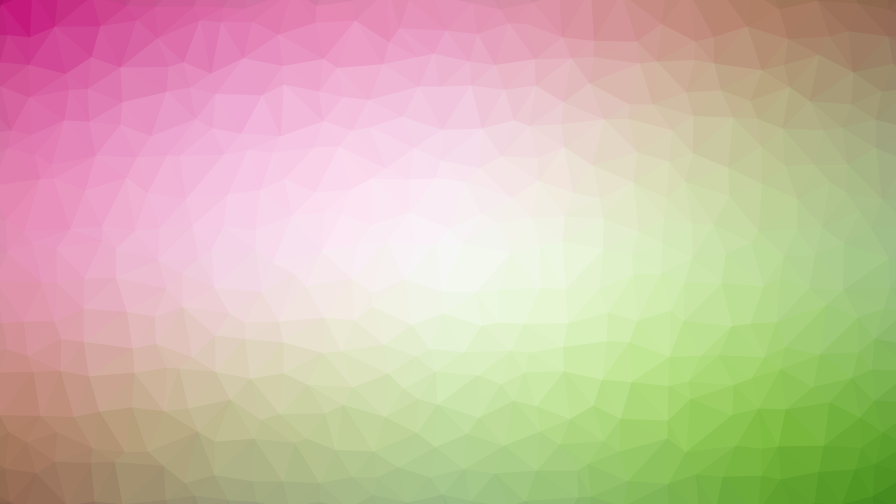
This background is drawn by a Shadertoy shader. Its source:

```glsl
const float ROWS = 16.0;

// Diverging ramp from deep rose through white to leaf green
const vec3 ROSE_TO_LEAF[11] = vec3[11](
    vec3(0.557, 0.004, 0.322), vec3(0.773, 0.106, 0.490), vec3(0.871, 0.467, 0.682),
    vec3(0.945, 0.714, 0.855), vec3(0.992, 0.878, 0.937), vec3(0.969, 0.969, 0.969),
    vec3(0.902, 0.961, 0.816), vec3(0.722, 0.882, 0.525), vec3(0.498, 0.737, 0.255),
    vec3(0.302, 0.573, 0.129), vec3(0.153, 0.392, 0.098));

// Linear RGB to XYZ
const mat3 RGB_TO_XYZ = mat3(
    0.4124, 0.2126, 0.0193,
    0.3576, 0.7152, 0.1192,
    0.1805, 0.0722, 0.9505);

vec3 ramp(float t) {
    float s = clamp(t, 0.0, 1.0) * 10.0;
    int i = min(int(s), 9);
    return mix(ROSE_TO_LEAF[i], ROSE_TO_LEAF[i + 1], s - float(i));
}

// Cube roots of XYZ give perceptually even blends
vec3 toPerceptual(vec3 rgb) {
    return pow(RGB_TO_XYZ * pow(rgb, vec3(2.2)), vec3(1.0 / 3.0));
}

vec3 fromPerceptual(vec3 v) {
    vec3 linearRgb = inverse(RGB_TO_XYZ) * (v * v * v);
    return pow(clamp(linearRgb, 0.0, 1.0), vec3(1.0 / 2.2));
}

// Equal blend of a left-to-right ramp and a top-to-bottom ramp
vec3 gradientColor(vec2 gridPos) {
    vec2 uv = gridPos / ROWS;
    uv.x *= iResolution.y / iResolution.x;
    vec2 t = mix(vec2(0.08), vec2(0.92), vec2(uv.x, 1.0 - uv.y));
    return fromPerceptual(0.5 * (toPerceptual(ramp(t.x)) + toPerceptual(ramp(t.y))));
}

vec2 hash22(vec2 p) {
    vec3 q = fract(p.xyx * vec3(0.1031, 0.1030, 0.0973));
    q += dot(q, q.yzx + 33.33);
    return fract((q.xx + q.yz) * q.zy);
}

vec2 gridPoint(vec2 id) {
    return id + 0.72 * (hash22(id + 61.0) - 0.5);
}

float cross2(vec2 a, vec2 b) {
    return a.x * b.y - a.y * b.x;
}

// Signed distance to the edge a-b, positive on its left
float edgeDistance(vec2 p, vec2 a, vec2 b) {
    return cross2(b - a, p - a) / max(length(b - a), 1e-4);
}

// Adds one flat facet, weighted by its pixel coverage
void addFacet(inout vec4 sum, vec2 p, vec2 a, vec2 b, vec2 c, float pixel) {
    float inside = min(edgeDistance(p, a, b), min(edgeDistance(p, b, c), edgeDistance(p, c, a)));
    float coverage = clamp(0.5 + inside / pixel, 0.0, 1.0);
    if (coverage > 0.0) sum += coverage * vec4(gradientColor((a + b + c) / 3.0), 1.0);
}

void mainImage(out vec4 fragColor, in vec2 fragCoord) {
    float pixel = ROWS / iResolution.y;
    vec2 p = fragCoord * pixel;
    vec2 cell = floor(p);
    vec4 sum = vec4(gradientColor(p), 1.0) * 1e-3;

    // Split each nearby jittered quad into two triangles
    for (int y = -1; y <= 1; y++)
    for (int x = -1; x <= 1; x++) {
        vec2 id = cell + vec2(x, y);
        vec2 a = gridPoint(id);
        vec2 b = gridPoint(id + vec2(1, 0));
        vec2 c = gridPoint(id + vec2(1, 1));
        vec2 d = gridPoint(id + vec2(0, 1));

        // The diagonal facing the smaller angles avoids slivers
        float sineOfSum = cross2(c - b, a - b) * dot(a - d, c - d)
                        + dot(c - b, a - b) * cross2(a - d, c - d);
        if (sineOfSum > 0.0) {
            addFacet(sum, p, a, b, c, pixel);
            addFacet(sum, p, a, c, d, pixel);
        } else {
            addFacet(sum, p, a, b, d, pixel);
            addFacet(sum, p, b, c, d, pixel);
        }
    }
    fragColor = vec4(sum.rgb / sum.a, 1.0);
}
```
